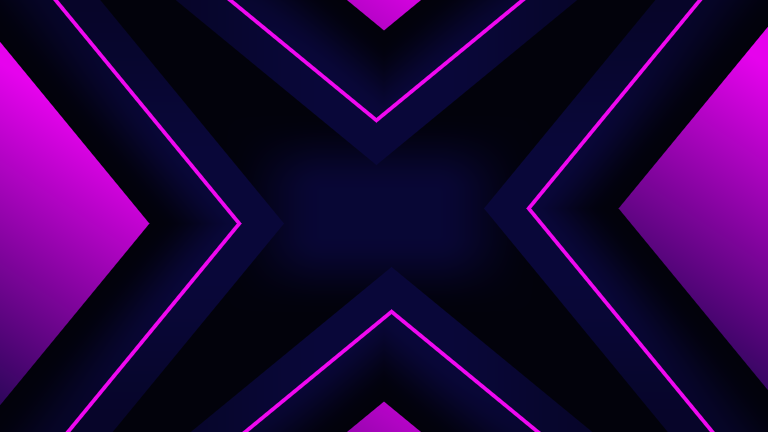
Give the GLSL for this background, as a WebGL 1 fragment shader.

```glsl
precision highp float;

uniform vec2 u_resolution;

#define SLOPE 0.822
#define SKEW 0.0175
#define SIDE_SHIFT 0.1135
#define BAND_APEX 0.118
#define LINE_APEX 0.2215
#define WEDGE_APEX 0.4295
#define LINE_HALF_WIDTH 0.0044
#define SHADOW_REACH 0.165

const vec3 BLACK_BLUE = vec3(0.006, 0.006, 0.045);
const vec3 NAVY = vec3(0.036, 0.028, 0.225);
const vec3 INDIGO = vec3(0.07, 0.025, 0.27);
const vec3 MAGENTA = vec3(0.90, 0.01, 0.93);
const vec3 NEON = vec3(0.94, 0.03, 0.94);

// Signed distance to a wedge opening along +x, positive inside
float wedge(vec2 q, float apex, float skew) {
  return (q.x - apex - SLOPE * abs(q.y - skew)) * inversesqrt(1.0 + SLOPE * SLOPE);
}

float coverage(float d) {
  return clamp(d * u_resolution.y + 0.5, 0.0, 1.0);
}

// Soft rectangular glow in the middle
vec3 backdrop(vec2 p) {
  vec2 a = abs(p + vec2(0.01, -0.005));
  float glow = (1.0 - smoothstep(0.13, 0.36, a.x)) * (1.0 - smoothstep(0.05, 0.23, a.y));
  return mix(BLACK_BLUE, NAVY * 0.92, glow);
}

// One arrow: navy band, neon outline and gradient wedge
vec3 addArrow(vec3 color, vec2 p, vec2 axis) {
  vec2 across = vec2(-axis.y, axis.x);
  vec2 q = vec2(dot(p, axis), dot(p, across));
  float side = abs(axis.x);
  float shift = SIDE_SHIFT * side;
  float wedgeSkew = SKEW * side;

  float band = wedge(q, BAND_APEX + shift, SKEW);
  float line = wedge(q, LINE_APEX + shift, SKEW);
  float solid = wedge(q, WEDGE_APEX + shift, wedgeSkew);

  // The inner wedge casts a dark shadow onto the band
  float lit = smoothstep(0.015, SHADOW_REACH, -solid);
  float armFade = 1.0 - 0.3 * smoothstep(0.1, 0.55, abs(q.y));
  vec3 bandColor = mix(BLACK_BLUE, NAVY * armFade, lit);
  color = mix(color, bandColor, coverage(band));
  color = mix(color, NEON, coverage(LINE_HALF_WIDTH - abs(line)));

  // Diagonal gradient measured from the wedge tip
  vec2 tip = axis * (WEDGE_APEX + shift) + across * wedgeSkew;
  float tipTone = mix(0.78, 0.615, side) - 0.235 * axis.x;
  float tone = clamp(tipTone + dot(p - tip, vec2(0.75, 1.1)), 0.0, 1.0);
  return mix(color, mix(INDIGO, MAGENTA, tone), coverage(solid));
}

void main() {
  vec2 p = (gl_FragCoord.xy - 0.5 * u_resolution) / u_resolution.y;
  vec3 color = backdrop(p);

  // Four arrows, each a quarter turn from the last
  vec2 axis = vec2(1.0, 0.0);
  for (int i = 0; i < 4; i++) {
    color = addArrow(color, p, axis);
    axis = vec2(-axis.y, axis.x);
  }

  gl_FragColor = vec4(color, 1.0);
}
```
